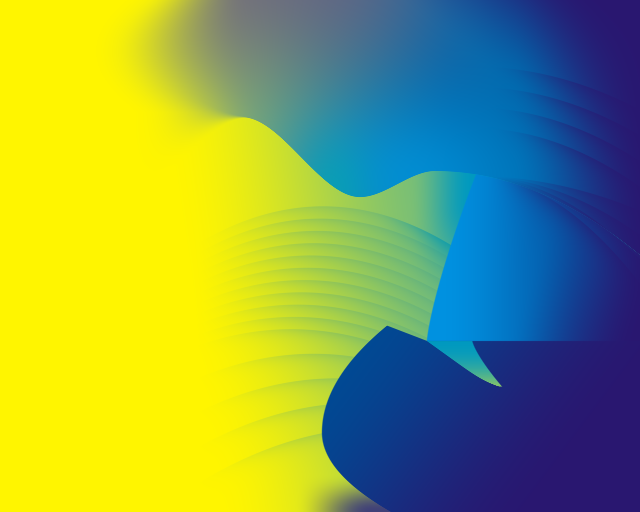
A WebGL 1 fragment shader for this background:

```glsl
precision highp float;
// Abstract folded sheets: yellow flowing through green into blue and indigo.
uniform vec2 u_resolution;

const vec3 YELLOW = vec3(1.0, 0.96, 0.0);
const vec3 INDIGO = vec3(0.16, 0.09, 0.44);
const vec3 TEAL = vec3(0.0, 0.6, 0.75);

// Antialiased step: 1 where d is positive.
float edge(float d) {
  float w = 0.7 / u_resolution.y;
  return smoothstep(-w, w, d);
}

// Shadow that starts sharply at a crease and fades below it.
float crease(float depth, float fade) {
  return edge(depth) * exp(-max(depth, 0.0) / fade);
}

// Height of the wave that divides the upper sheet from the lower ones.
float waveHeight(float x) {
  float right = max(x - 0.68, 0.0), left = max(0.378 - x, 0.0);
  return 0.771 - 0.156 * smoothstep(0.378, 0.5625, x)
    + 0.051 * smoothstep(0.5625, 0.68, x) - 1.6 * right * right - 2.0 * left * left;
}

vec3 upperSheet(vec2 p) {
  float bulge = min(1.0, pow(abs(p.y - 0.9) / 0.12, 2.0));
  float x = p.x - 0.07 * bulge * (1.0 - smoothstep(0.2, 0.45, p.x));
  vec3 c = mix(YELLOW, vec3(0.57, 0.7, 0.41), smoothstep(0.14, 0.4, x));
  c = mix(c, vec3(0.0, 0.41, 0.68), smoothstep(0.3, 0.72, x));
  // Mauve haze along the top
  float haze = smoothstep(0.7, 1.05, p.y) * smoothstep(0.18, 0.38, x);
  c = mix(c, vec3(0.42, 0.36, 0.5), 0.75 * haze * (1.0 - smoothstep(0.5, 0.85, x)));
  // Vivid glow above the trough
  vec2 g = (p - vec2(0.63, 0.65)) / vec2(0.18, 0.15);
  c = mix(c, vec3(0.0, 0.57, 0.85), 0.85 * exp(-dot(g, g)));
  vec2 t = (p - vec2(0.52, 0.63)) / vec2(0.06, 0.1);
  c = mix(c, vec3(0.0, 0.65, 0.7), 0.6 * exp(-dot(t, t)));
  c = mix(c, INDIGO, smoothstep(0.8, 1.02, p.x));
  return mix(c, INDIGO, smoothstep(1.62, 1.95, p.x + p.y));
}

vec3 fanSheet(vec2 p) {
  float green = smoothstep(0.28, 0.74, p.x + 0.12 * (p.y - 0.5));
  vec3 c = mix(YELLOW, vec3(0.43, 0.73, 0.5), green);
  c = mix(c, TEAL, smoothstep(0.64, 0.74, p.x) * smoothstep(0.4, 0.6, p.y));
  // Fan of nested arcs
  for (int n = 0; n < 15; n++) {
    float i = float(n), low = max(i - 10.0, 0.0);
    float dx = p.x - (0.505 - 0.005 * i + 0.04 * low);
    float arc = 0.597 - 0.024 * i - 0.024 * low - (1.9 - 0.04 * i) * dx * dx;
    float strength = 0.28 * smoothstep(0.3, 0.52, p.x);
    c = mix(c, vec3(0.26, 0.62, 0.53), strength * crease(arc - p.y, 0.016));
  }
  // Teal shadow under the outermost arc
  float outer = 0.597 - 1.9 * pow(p.x - 0.505, 2.0);
  return mix(c, vec3(0.0, 0.6, 0.7),
    0.7 * smoothstep(0.58, 0.72, p.x) * crease(outer - p.y, 0.025));
}

vec3 blueSheet(vec2 p) {
  vec3 c = mix(vec3(0.0, 0.57, 0.88), vec3(0.02, 0.34, 0.65), smoothstep(0.68, 0.92, p.x));
  return mix(c, INDIGO, smoothstep(0.86, 1.06, p.x + 0.25 * (0.6 - p.y)));
}

// Dark creases gathering at the right edge.
vec3 rightFolds(vec3 c, vec2 p) {
  float dx = max(p.x - 0.74, 0.0);
  for (int n = 0; n < 4; n++) {
    float i = float(n);
    float high = 0.87 - 0.04 * i - (1.25 + 0.15 * i) * dx * dx;
    float low = 0.656 - (1.0 + 0.7 * i) * dx * dx;
    c = mix(c, INDIGO, 0.55 * smoothstep(0.76, 0.95, p.x) * crease(high - p.y, 0.025));
    c = mix(c, INDIGO, 0.45 * smoothstep(0.76, 0.95, p.x) * crease(low - p.y, 0.03));
  }
  return c;
}

void main() {
  vec2 p = gl_FragCoord.xy / u_resolution;

  // Fan and upper sheet, with a soft seam on the left
  float above = p.y - waveHeight(p.x);
  float soft = 0.001 + 0.1 * (1.0 - smoothstep(0.22, 0.39, p.x));
  vec3 c = mix(fanSheet(p), upperSheet(p), smoothstep(-soft, soft, above));

  // Bright blue sheet and its folds
  float rise = max(p.y - 0.334, 0.0) / 0.32;
  float sheetLeft = 0.667 + 0.075 * pow(rise, 1.3);
  c = mix(c, blueSheet(p), edge(-above) * edge(p.x - sheetLeft));
  c = rightFolds(c, p);

  // Dark rounded body with a hazy foot
  float dy = p.y - 0.155;
  float bodyLeft = 0.503 + (dy > 0.0 ? 2.33 : 4.5) * dy * dy;
  float bodyTop = max(0.334, 0.364 - 0.48 * (p.x - 0.605));
  vec3 body = mix(vec3(0.0, 0.29, 0.58), INDIGO,
    smoothstep(0.0, 0.5, p.x - 0.55 + 0.6 * (0.36 - p.y)));
  float foot = smoothstep(0.46, 0.58, p.x) * (1.0 - smoothstep(0.0, 0.075, p.y));
  c = mix(c, vec3(0.25, 0.25, 0.47), foot);
  c = mix(c, body, edge(p.x - bodyLeft) * edge(bodyTop - p.y));

  // Teal sliver hanging below the blue sheet
  float v = clamp((0.334 - p.y) / 0.09, 0.0, 1.0);
  float sliver = edge(p.x - 0.667 - 0.1 * v - 0.015 * pow(v, 8.0))
    * edge(0.738 + 0.047 * pow(v, 1.3) - p.x) * edge(0.334 - p.y) * edge(p.y - 0.245);
  c = mix(c, mix(TEAL, vec3(0.55, 0.78, 0.4), v * v), sliver);

  gl_FragColor = vec4(c, 1.0);
}
```
